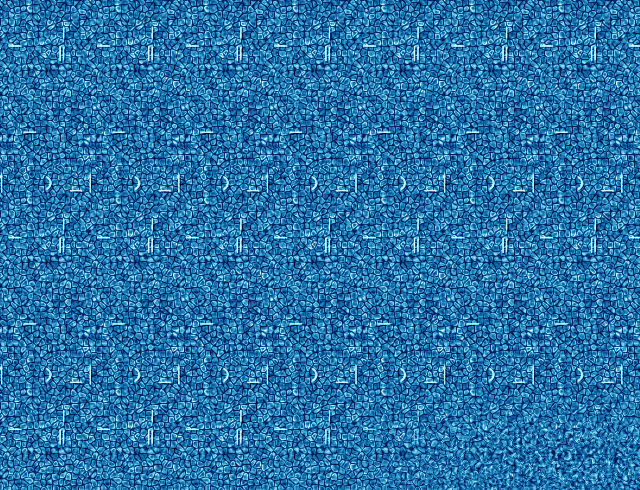
This pattern is drawn by a Shadertoy shader. Its source:

```glsl
// Tiled blue relief of tiny hollow pebbles with bright seam strokes and a worn lower right corner.

const vec2 TILE = vec2(0.1808, 0.3912); // size of one repeat, in canvas heights

vec2 hash2(vec2 p) {
    vec3 q = fract(p.xyx * vec3(0.1031, 0.1030, 0.0973));
    q += dot(q, q.yzx + 33.33);
    return fract((q.xx + q.yz) * q.zy);
}

float cornerSlope(vec2 cell, vec2 offset, vec2 period) {
    float angle = 6.2832 * hash2(mod(cell, period) + 7.0).x;
    return dot(vec2(cos(angle), sin(angle)), offset);
}

// Gradient noise that wraps after the given number of cells
float gradientNoise(vec2 p, vec2 period) {
    vec2 i = floor(p), f = p - i;
    vec2 u = f * f * f * (f * (f * 6.0 - 15.0) + 10.0);
    vec2 e = vec2(1.0, 0.0);
    float low = mix(cornerSlope(i, f, period), cornerSlope(i + e.xy, f - e.xy, period), u.x);
    float high = mix(cornerSlope(i + e.yx, f - e.yx, period), cornerSlope(i + e.xx, f - e.xx, period), u.x);
    return mix(low, high, u.y);
}

// Rounded square cells: x = distance from the gap, y = random tone of the cell
vec2 pebbles(vec2 p, vec2 period) {
    vec2 i = floor(p), f = p - i;
    float nearest = 9.0, second = 9.0, tone = 0.0;
    for (int y = -1; y <= 1; y++)
    for (int x = -1; x <= 1; x++) {
        vec2 cell = vec2(x, y);
        vec2 rnd = hash2(mod(i + cell, period));
        vec2 d = abs(cell + 0.1 + 0.8 * rnd - f);
        float dist = mix(length(d), max(d.x, d.y), 0.5);
        if (dist < nearest) {
            second = nearest;
            nearest = dist;
            tone = fract(rnd.x * 17.0 + rnd.y * 5.0);
        } else second = min(second, dist);
    }
    return vec2(second - nearest, tone);
}

// Straight bright strokes: centre in the tile, half size in canvas heights
float strokes(vec2 t) {
    vec4 bars[7] = vec4[7](
        vec4(0.00, 0.955, 0.0, 0.018), vec4(0.84, 0.995, 0.011, 0.0),
        vec4(0.70, 0.170, 0.0, 0.011), vec4(0.66, 0.280, 0.0, 0.014),
        vec4(0.70, 0.280, 0.0, 0.012), vec4(0.15, 0.240, 0.012, 0.0),
        vec4(0.32, 0.690, 0.011, 0.0));
    float light = 0.0;
    for (int k = 0; k < 7; k++) {
        vec2 d = (fract(t - bars[k].xy + 0.5) - 0.5) * TILE;
        float dist = length(max(abs(d) - bars[k].zw, 0.0));
        light = max(light, 1.0 - smoothstep(0.0005, 0.0028, dist));
    }
    // Curved hook beside the seam
    vec2 d = (fract(t - vec2(0.48, 0.955) + 0.5) - 0.5) * TILE;
    float arc = 1.0 - smoothstep(0.001, 0.0035, abs(length(d) - 0.013));
    return max(light, arc * smoothstep(0.002, 0.006, d.x));
}

vec3 blueRamp(float v) {
    vec3 c = vec3(0.0, 0.03, 0.13);
    c = mix(c, vec3(0.02, 0.12, 0.29), smoothstep(-2.7, -1.9, v));
    c = mix(c, vec3(0.01, 0.14, 0.43), smoothstep(-1.9, -1.2, v));
    c = mix(c, vec3(0.05, 0.32, 0.58), smoothstep(-1.2, -0.6, v));
    c = mix(c, vec3(0.09, 0.45, 0.67), smoothstep(-0.6, 0.05, v));
    c = mix(c, vec3(0.23, 0.63, 0.81), smoothstep(0.05, 0.75, v));
    c = mix(c, vec3(0.53, 0.84, 0.92), smoothstep(0.75, 1.6, v));
    return mix(c, vec3(0.88, 0.98, 1.0), smoothstep(1.7, 2.6, v));
}

void mainImage(out vec4 fragColor, in vec2 fragCoord) {
    vec2 p = fragCoord / iResolution.xy;
    vec2 q = fragCoord / iResolution.y;
    vec2 t = vec2(q.x - 0.0034, 1.0 - q.y) / TILE;

    // Wear breaks up the repeats toward the lower right
    float wear = smoothstep(0.42, 0.85, p.x) * (1.0 - smoothstep(0.06, 0.24, p.y));
    vec2 wide = vec2(1024.0);
    vec2 shift = vec2(gradientNoise(q * 70.0, wide), gradientNoise(q * 70.0 + 300.0, wide));
    t += wear * shift * 0.012 / TILE;

    // Pebbles with dark gaps and unevenly lit rims
    vec2 pebble = pebbles(t * vec2(14.0, 30.0), vec2(14.0, 30.0));
    float gap = 1.0 - smoothstep(0.02, 0.2, pebble.x);
    float rim = exp(-pow((pebble.x - 0.3) / 0.1, 2.0));
    float patches = gradientNoise(t * vec2(9.0, 20.0), vec2(9.0, 20.0));
    float grain = gradientNoise(t * vec2(28.0, 60.0), vec2(28.0, 60.0));
    float v = 0.05 + rim * (0.9 + 2.2 * patches) - gap * (1.4 - patches);
    v += 2.0 * grain + 0.8 * (pebble.y - 0.5);

    // Strokes with a dark shadow on one side
    v -= 1.2 * strokes(t - vec2(0.0028) / TILE) * (1.0 - wear);
    v = mix(v, 2.6, strokes(t) * (1.0 - wear) * 0.9);

    float scuff = 3.6 * gradientNoise(q * 150.0, wide);
    fragColor = vec4(blueRamp(mix(v, v * 0.5 + scuff, wear * 0.7)), 1.0);
}
```
